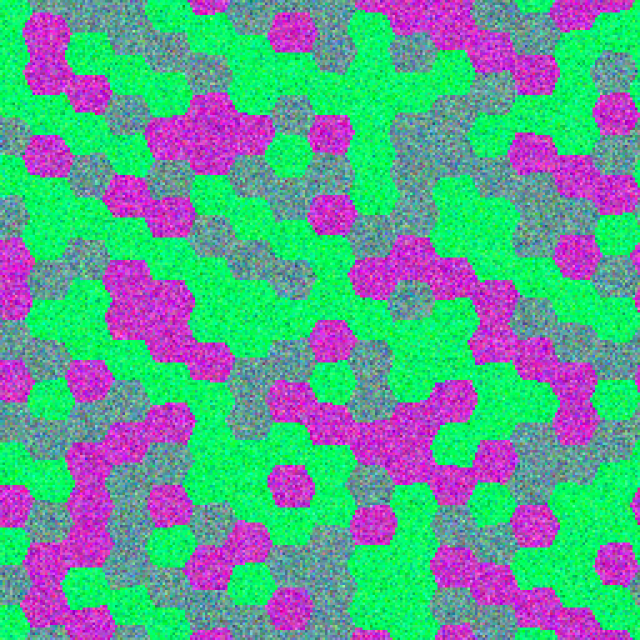
Reproduce this pattern procedurally as a Shadertoy shader.

```glsl
// Grainy three-colour mosaic of slightly irregular hexagonal cells.

const vec3  GREEN   = vec3(0.00, 1.00, 0.40);
const vec3  TEAL    = vec3(0.39, 0.60, 0.59);
const vec3  MAGENTA = vec3(0.776, 0.213, 0.785);
const float GREEN_SHARE = 0.38;
const float TEAL_SHARE  = 0.32;

const vec2  CELLS  = vec2(15.8, 15.6);  // columns and rows across the canvas
const vec2  ORIGIN = vec2(0.31, 0.20);  // shift of the cell lattice
const float JITTER = 0.19;              // wander of the cell centres
const float GRAINS = 256.0;             // grains across the canvas
const float GRAIN_STRENGTH = 0.115;     // standard deviation per channel
const int   BLOCK  = 8;                 // cells per block when balancing shares

// Integer hash giving three values in 0..1
vec3 hash3(ivec3 p) {
    uvec3 v = uvec3(p) * 1664525u + 1013904223u;
    v.x += v.y * v.z; v.y += v.z * v.x; v.z += v.x * v.y;
    v ^= v >> 16u;
    v.x += v.y * v.z; v.y += v.z * v.x; v.z += v.x * v.y;
    return vec3(v >> 8u) / 16777216.0;
}

// Normally distributed noise for each channel
vec3 gaussian(ivec2 p) {
    vec3 radius = sqrt(-2.0 * log(max(hash3(ivec3(p, 11)), 1e-6)));
    return radius * cos(6.28319 * hash3(ivec3(p, 23)));
}

// Nearest jittered centre of a lattice with staggered columns
ivec2 nearestCell(vec2 p) {
    ivec2 nearest = ivec2(0);
    float best = 1e9;
    for (int dx = -1; dx <= 1; dx++) {
        float column = floor(p.x) + float(dx);
        float stagger = 0.5 * mod(column, 2.0);
        for (int dy = -1; dy <= 1; dy++) {
            float row = floor(p.y - stagger) + float(dy);
            ivec2 id = ivec2(column, row);
            vec2 centre = vec2(column, row + stagger) + 0.5;
            centre += JITTER * (hash3(ivec3(id, 5)).xy - 0.5);
            vec2 d = p - centre;
            float distSq = dot(d, d);
            if (distSq < best) { best = distSq; nearest = id; }
        }
    }
    return nearest;
}

// Random colour; neighbouring blocks are offset to keep the shares even
vec3 cellColour(ivec2 id) {
    ivec2 shifted = id + 16 * BLOCK;
    ivec2 block = (shifted / BLOCK) % 2;
    float pick = hash3(ivec3(shifted % BLOCK, 42)).x;
    pick = fract(pick + 0.25 * float(block.x + 2 * block.y));
    if (pick < GREEN_SHARE) return GREEN;
    return pick < GREEN_SHARE + TEAL_SHARE ? TEAL : MAGENTA;
}

// Colour of one grain
vec3 grainColour(vec2 grain) {
    vec2 p = (grain + 0.5) / GRAINS * CELLS + ORIGIN;
    vec3 base = cellColour(nearestCell(p));
    return clamp(base + GRAIN_STRENGTH * gaussian(ivec2(grain)), 0.0, 1.0);
}

void mainImage(out vec4 fragColor, in vec2 fragCoord) {
    vec2 g = fragCoord / iResolution.y * GRAINS - 0.5;
    vec2 i = floor(g);

    // Blend across grain borders over the width of one pixel
    float pixel = GRAINS / iResolution.y;
    vec2 t = clamp((g - i - 0.5) / pixel + 0.5, 0.0, 1.0);
    vec3 low  = mix(grainColour(i), grainColour(i + vec2(1, 0)), t.x);
    vec3 high = mix(grainColour(i + vec2(0, 1)), grainColour(i + vec2(1, 1)), t.x);
    fragColor = vec4(mix(low, high, t.y), 1.0);
}
```
